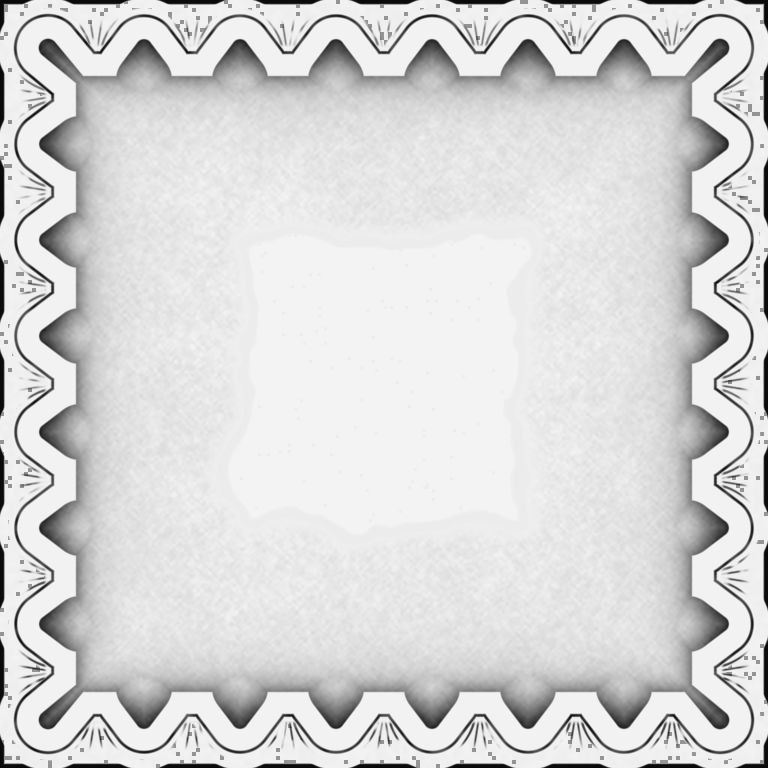
This background is drawn by a Shadertoy shader. Its source:

```glsl
const float PERIOD = 0.125;
const float POCKET_DEPTH = 0.0615;
const float FRAME_DEPTH = 0.099;

float hash(vec2 p) {
    vec3 h = fract(vec3(p.xyx) * 0.1031);
    h += dot(h, h.yzx + 33.33);
    return fract((h.x + h.y) * h.z);
}

float noise(vec2 p) {
    vec2 cell = floor(p), f = fract(p);
    f = f * f * (3.0 - 2.0 * f);
    return mix(mix(hash(cell), hash(cell + vec2(1, 0)), f.x),
               mix(hash(cell + vec2(0, 1)), hash(cell + vec2(1, 1)), f.x), f.y);
}

// Capsule along +y whose radius changes from r1 to r2
float taperedCapsule(vec2 p, float len, float r1, float r2) {
    p.x = abs(p.x);
    float slope = (r1 - r2) / len;
    float side = sqrt(1.0 - slope * slope);
    float k = dot(p, vec2(-slope, side));
    if (k < 0.0) return length(p) - r1;
    if (k > side * len) return length(p - vec2(0, len)) - r2;
    return dot(p, vec2(side, slope)) - r1;
}

float boxDistance(vec2 p, vec2 halfSize) {
    vec2 q = abs(p) - halfSize;
    return length(max(q, 0.0)) + min(max(q.x, q.y), 0.0);
}

// q.x runs along the nearest edge, q.y is the depth from it
float panelDistance(vec2 q) {
    float field = boxDistance(q - 0.5, vec2(0.5 - FRAME_DEPTH));
    float notchX = (max(floor(q.x / PERIOD), 1.0) + 0.5) * PERIOD;
    float notch = taperedCapsule(q - vec2(notchX, POCKET_DEPTH), 0.043, 0.0105, 0.0365);
    vec2 c = q - 0.5 * PERIOD;
    vec2 diagonal = vec2(c.x - c.y, c.x + c.y) * 0.7071;
    float corner = taperedCapsule(diagonal, 0.065, 0.012, 0.006);
    return min(field, min(notch, corner));
}

float stroke(float dist, float halfWidth, float soft) {
    return 1.0 - smoothstep(halfWidth - soft, halfWidth + soft, abs(dist));
}

// Mottled paper with crossing diagonal fibres
float paperTone(vec2 uv) {
    vec2 d = vec2(uv.x + uv.y, uv.x - uv.y);
    float fibres = noise(d * vec2(70, 190)) + noise(d * vec2(190, 70) + 17.0);
    float clouds = noise(uv * 11.0) + noise(uv * 27.0);
    float grain = noise(uv * 256.0);
    return 0.915 + 0.035 * (fibres - 1.0) + 0.018 * (clouds - 1.0) + 0.03 * (grain - 0.5);
}

// Calm centre with a wavering rim
float centreTone(vec2 uv, float paper) {
    float waver = 0.045 * (noise(uv * 13.0) - 0.5) + 0.012 * (noise(uv * 45.0) - 0.5);
    float d = boxDistance(uv - vec2(0.498, 0.499), vec2(0.178)) + waver;
    float speck = step(0.988, hash(floor(uv * 256.0)));
    float calm = 0.955 - 0.025 * speck;
    float rim = 0.928 + 0.01 * smoothstep(0.012, 0.016, d);
    float tone = mix(calm, rim, smoothstep(-0.003, 0.003, d));
    return mix(tone, paper, smoothstep(0.012, 0.04, d));
}

// Shadow gathering along the inner edge and in the notches
float shadow(float inside, float depth) {
    float pocket = 1.0 - smoothstep(0.05, 0.13, depth);
    return 0.28 * exp(-inside / 0.016) + 0.09 * exp(-inside / 0.06)
         + 0.42 * pow(pocket, 1.5);
}

// Strokes spreading outward from each valley of the ribbon
float fan(vec2 q, float soft) {
    float x = abs(fract(q.x / PERIOD + 0.5) - 0.5) * PERIOD;
    float height = 0.074 - q.y;
    float lines = stroke(x - 0.16 * height, 0.0012, soft)
                + stroke(x - 0.006 - 9.0 * height * height, 0.0016, soft);
    float reach = smoothstep(0.012, 0.018, height) * (1.0 - smoothstep(0.036, 0.052, height));
    return min(lines, 1.0) * reach * step(0.5 * PERIOD, q.x);
}

void mainImage(out vec4 fragColor, in vec2 fragCoord) {
    vec2 uv = fragCoord / iResolution.xy;
    float soft = max(1.0 / iResolution.y, 0.0014);
    vec2 q = 0.5 - abs(uv - 0.5);
    q = vec2(max(q.x, q.y), min(q.x, q.y));
    float d = panelDistance(q);

    // Inner panel
    float panel = centreTone(uv, paperTone(uv)) - shadow(max(-d, 0.0), q.y);

    // Ribbon, its outline and the fans
    float wear = noise(uv * 90.0);
    float frame = 0.95 - 0.02 * noise(uv * 140.0) * smoothstep(0.03, 0.04, d);
    float outline = stroke(d - 0.0305, 0.0018, soft) * (0.68 + 0.32 * wear);
    float fanInk = fan(q, soft) * mix(0.8, 0.5, uv.y) * smoothstep(0.1, 0.6, wear);
    frame = mix(frame, 0.06, max(outline, fanInk));

    // Dark scallops and loose specks at the rim
    float rim = smoothstep(0.052, 0.055, d) * (1.0 - smoothstep(0.004, 0.007, q.y));
    float specks = step(0.93, hash(floor(uv * 192.0))) * smoothstep(0.039, 0.042, d);
    frame = mix(frame, 0.04, max(rim, 0.4 * specks));

    float tone = mix(panel, frame, smoothstep(-soft, soft, d));
    fragColor = vec4(vec3(clamp(tone, 0.0, 1.0)), 1.0);
}
```
